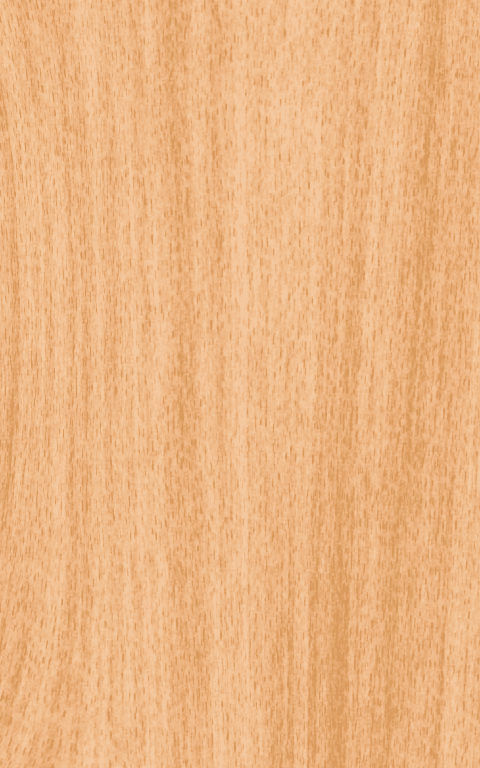
Write a Shadertoy shader that draws this texture.

```glsl
// Pale beech board: long tonal streaks, slim dark pores and a fine fibre speckle.
// Everything is drawn in a grain space whose lines fan out to the right
// and bow around a soft swirl on the left edge.

const vec3 DEEP_TAN = vec3(0.86, 0.605, 0.365);
const vec3 WARM_BEECH = vec3(0.93, 0.71, 0.51);
const vec3 PALE_CREAM = vec3(0.958, 0.785, 0.62);

float hash(vec2 p) {
    vec3 q = fract(vec3(p.xyx) * 0.1031);
    q += dot(q, q.yzx + 33.33);
    return fract((q.x + q.y) * q.z);
}

float valueNoise(vec2 p) {
    vec2 cell = floor(p);
    vec2 f = fract(p);
    f = f * f * (3.0 - 2.0 * f);
    float low = mix(hash(cell), hash(cell + vec2(1, 0)), f.x);
    float high = mix(hash(cell + vec2(0, 1)), hash(cell + vec2(1, 1)), f.x);
    return mix(low, high, f.y);
}

// Noise centred on zero
float signedNoise(vec2 p) {
    return valueNoise(p) - 0.5;
}

// Weight of the bowed figure along the left edge
float swirlWeight(float x) {
    return 1.0 - smoothstep(-0.1, 0.3, x);
}

// Position across the grain: constant along each wood fibre
vec2 grainSpace(vec2 p) {
    float rise = p.y - 1.0;
    float bow = (0.11 - 0.22 * rise * rise) * swirlWeight(p.x);
    float fan = mix(-0.035, 0.06, smoothstep(0.3, 0.9, p.x)) * (p.y - 0.8);
    float wobble = 0.008 * signedNoise(p * vec2(5.0, 3.0));
    return vec2(p.x - bow - fan + wobble, p.y);
}

// One layer of tapered dashes, one per cell, with columns shifted at random
float pores(vec2 grain, vec2 cells, float halfWidth, float seed, float pixel) {
    vec2 q = grain * cells;
    float column = floor(q.x);
    q.y += 17.0 * hash(vec2(column, seed));
    vec2 id = vec2(column, floor(q.y)) + seed;
    vec2 jitter = vec2(hash(id), hash(id + 41.7)) - 0.5;
    vec2 d = abs(fract(q) - 0.5 - jitter * vec2(0.5, 0.16));
    float halfLength = mix(0.2, 0.42, hash(id + 87.3));
    float soft = 0.6 * pixel * cells.x;
    float across = 1.0 - smoothstep(halfWidth - soft, halfWidth + soft, d.x);
    float along = 1.0 - smoothstep(halfLength * 0.5, halfLength, d.y);
    return across * along * mix(0.2, 1.0, hash(id + 13.9));
}

// Streaks of three widths, each stretched along the grain
float streaks(vec2 grain) {
    float broad = signedNoise(grain * vec2(9.0, 0.5) + 3.1);
    float medium = signedNoise(grain * vec2(29.0, 0.6) + 19.4);
    float thin = signedNoise(grain * vec2(85.0, 1.2) + 47.8);
    return 0.40 * broad + 0.46 * medium + 0.40 * thin;
}

// Fibres and speckle, from long hairlines down to round grains
float fibres(vec2 grain, vec2 p) {
    float hairline = signedNoise(grain * vec2(165.0, 16.0) + 5.3);
    float fibre = signedNoise(grain * vec2(220.0, 75.0) + 33.0);
    float speckle = signedNoise(p * 250.0 + 71.0);
    return 0.36 * hairline + 0.40 * fibre + 0.34 * speckle;
}

// Slow change of light: darker low down at both sides, paler above the middle
float boardShade(vec2 p) {
    float low = 1.0 - smoothstep(0.1, 1.2, p.y);
    float right = smoothstep(0.6, 1.0, p.x);
    vec2 fromGlow = p - vec2(0.5, 1.1);
    float pale = exp(-6.0 * dot(fromGlow, fromGlow));
    return 0.08 * pale - 0.17 * low * right - 0.12 * low * swirlWeight(p.x) - 0.05 * right;
}

vec3 woodColour(float tone) {
    vec3 dark = mix(DEEP_TAN, WARM_BEECH, clamp(tone * 2.0, 0.0, 1.0));
    return mix(dark, PALE_CREAM, clamp(tone * 2.0 - 1.0, 0.0, 1.0));
}

void mainImage(out vec4 fragColor, in vec2 fragCoord) {
    float pixel = 1.0 / iResolution.x;
    vec2 p = fragCoord * pixel;
    vec2 grain = grainSpace(p);
    float swirl = swirlWeight(p.x);

    float tone = 0.60 + streaks(grain) + boardShade(p) + fibres(grain, p);

    // Dark slanted veins inside the swirl
    float vein = smoothstep(0.6, 0.85, valueNoise(grain * vec2(55.0, 2.0) + 8.6));
    tone -= 0.30 * vein * swirl;

    // Pores in two sizes
    float largePores = pores(grain, vec2(78.0, 27.0), 0.12, 5.0, pixel);
    float smallPores = pores(grain, vec2(109.0, 36.0), 0.15, 29.0, pixel);
    tone -= (0.58 + 0.15 * swirl) * largePores + 0.46 * smallPores;

    fragColor = vec4(woodColour(tone), 1.0);
}
```
